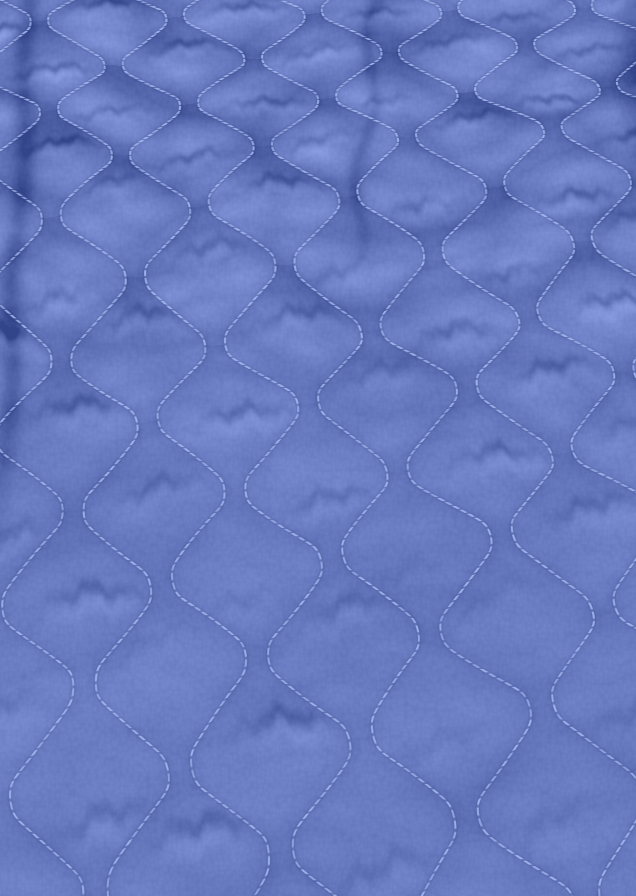
Reproduce this texture procedurally as a WebGL 1 fragment shader.

```glsl
precision highp float;
// Blue quilted satin seen at a slant: wavy stitched seams pinch in pairs and enclose rounded hexagons.
// A perspective warp gives quilt coordinates, where one folded zigzag is every seam;
// creases per cell, layered sines and cellular noise shade the cloth.
uniform vec2 u_resolution;

float hash(vec2 p) {
  p = fract(p * vec2(0.1031, 0.1137));
  p += dot(p, p.yx + 33.33);
  return fract((p.x + p.y) * p.x * 7.31);
}

// Distance to the nearest scattered point
float cellular(vec2 p) {
  vec2 cell = floor(p);
  float nearest = 2.0;
  for (int j = -1; j <= 1; j++) {
    for (int i = -1; i <= 1; i++) {
      vec2 c = cell + vec2(float(i), float(j));
      nearest = min(nearest, length(c + vec2(hash(c + 50.0), hash(c + 91.7)) - p));
    }
  }
  return nearest;
}

// Canvas to quilt: necks lie at whole and at half-half coordinates
vec2 quilt(vec2 p) {
  p += 0.0025 * vec2(sin(p.y * 31.0 + p.x * 9.0), sin(p.x * 37.0 - p.y * 11.0));
  float y = p.y + (p.x - 0.26) * (0.03 + 0.175 * p.y);
  float v = 6.4 * log(1.0 + 1.7 * y) + 0.13 * exp(-80.0 * (y - 0.2) * (y - 0.2)) - 4.208;
  return vec2((p.x - 0.195 - 0.125 * y) / (0.15 + 0.06 * y), v);
}

// x: signed offset from the seam, y: stitch count along it
vec2 seam(vec2 q) {
  float h = 2.0 * q.y;
  float rise = 1.4 * (1.0 - 2.0 * fract(h));
  rise /= pow(1.0 + pow(abs(rise), 8.0), 0.125);
  float side = 1.0 - 2.0 * mod(floor(h), 2.0);
  float fold = abs(fract(q.x + 0.5) - 0.5);
  return vec2(fold - 0.25 + 0.187 * rise * side,
              16.0 * q.y + 5.0 * (floor(h) + 0.5 - 0.5 * rise));
}

void main() {
  float px = 1.0 / u_resolution.y;
  vec2 p = vec2(gl_FragCoord.x, u_resolution.y - gl_FragCoord.y) * px;
  vec2 q = quilt(p);
  vec2 s = seam(q);
  vec2 e = vec2(0.0005, 0.0);
  vec2 slope = vec2(seam(quilt(p + e)).x, seam(quilt(p + e.yx)).x) - s.x;
  float d = abs(s.x) * e.x / max(length(slope), 0.0005);
  float far = 1.0 - smoothstep(0.1, 0.65, p.y);

  // Cell identity and position inside it
  vec2 shift = s.x < 0.0 ? vec2(0.0, 0.5) : vec2(0.5, 0.0);
  vec2 id = floor(q - shift + 0.5) + shift;
  vec2 l = q - id;
  float r1 = hash(id + 20.3), r2 = hash(id + 47.9);

  // Padding: pinched seams, soft swell and broad folds
  float tone = -0.012 - 0.035 * exp(-d * 110.0);
  tone += (0.012 + 0.045 * far) * sin(l.y * 5.0 + 0.6 + r1);
  tone += 0.016 * sin(p.x * 9.0 + 3.0 * sin(p.y * 7.0)) * sin(p.y * 13.0 + p.x * 5.0);
  tone -= 0.035 * far;

  // One bent crease across each cell, dark with a lit lip
  float bend = l.y + 0.3 - 0.45 * r1 - 0.8 * (l.x - 0.1) * (l.x - 0.1)
             + 0.025 * sin(l.x * 27.0 + r2 * 20.0) + 0.012 * sin(l.x * 61.0 + r1 * 9.0);
  float reach = exp(-pow((l.x - 0.3 * (r2 - 0.5)) / 0.24, 2.0)) * smoothstep(0.0, 0.012, d);
  float crease = exp(-pow(bend / 0.045, 2.0)) - 0.45 * exp(-pow((bend - 0.1) / 0.06, 2.0));
  tone -= crease * reach * (0.025 + 0.085 * r2 * r2 + 0.045 * far);

  // Small puckers, stronger at the far end
  vec2 w = p + 0.015 * vec2(sin(p.y * 23.0), sin(p.x * 19.0 + p.y * 8.0));
  float pucker = cellular(w * vec2(11.0, 24.0)) - 0.5;
  tone -= pucker * (0.035 + 0.11 * far);
  tone -= 0.025 * (cellular(w.yx * vec2(50.0, 24.0) + 9.0) - 0.5) * (0.6 + far);

  // Long folds at the borders and through the far half
  float left = (p.x - 0.034 + 0.055 * p.y + 0.004 * sin(p.y * 25.0)) / 0.012;
  tone -= 0.13 * exp(-left * left) * (1.0 - smoothstep(0.4, 0.65, p.y));
  float middle = (p.x - 0.42 + 0.08 * p.y + 0.008 * sin(p.y * 40.0)) / 0.008;
  tone -= 0.08 * exp(-middle * middle) * (1.0 - smoothstep(0.2, 0.34, p.y));
  tone -= 0.1 * smoothstep(0.68, 0.72, p.x) * (1.0 - smoothstep(0.1, 0.3, p.y));

  // Woven grain
  tone += 0.028 * (0.5 - cellular(p * vec2(230.0, 130.0)));
  tone += 0.02 * (0.5 - cellular(p * vec2(110.0, 240.0) + 30.0));

  // Stitches: pale dashes over a dark pricked groove
  tone -= 0.05 * (1.0 - smoothstep(0.0, 0.004, d));
  float dash = 1.0 - smoothstep(0.26, 0.44, abs(fract(s.y) - 0.5));
  float thread = 1.0 - smoothstep(0.0003, 0.0009 + px, d);
  float shine = 0.75 + 0.25 * hash(vec2(floor(s.y), floor(q.x * 2.0)) + 70.0);
  vec3 cloth = vec3(0.42, 0.49, 0.76) + clamp(tone, -0.22, 0.12);
  vec3 color = mix(cloth, vec3(0.66, 0.73, 0.95), thread * (0.2 + 0.7 * dash) * shine);
  gl_FragColor = vec4(color, 1.0);
}
```
